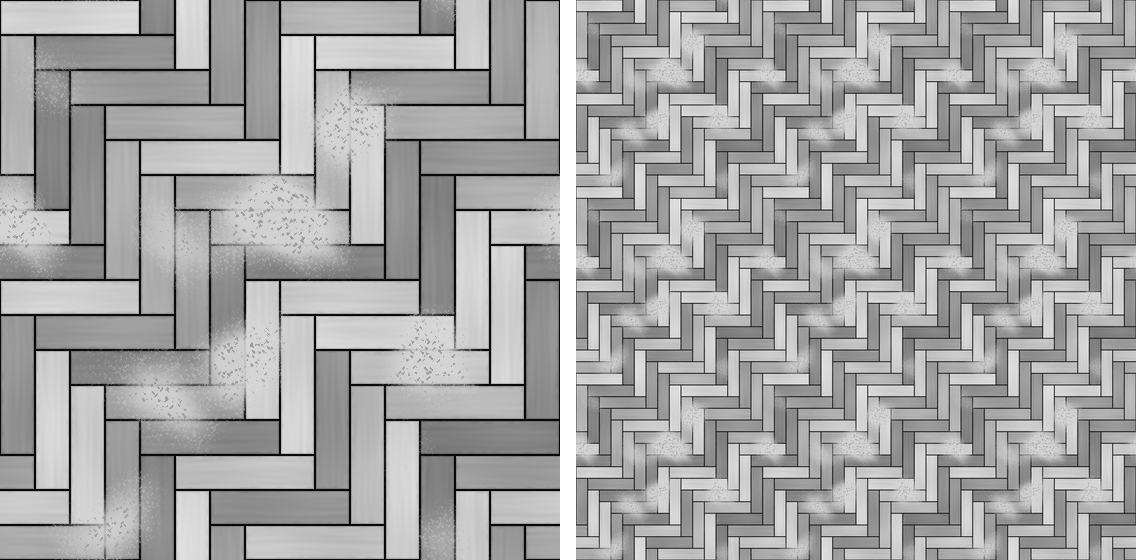
Left, the tile; right, the same tile 3 across and 3 down.
A WebGL 1 fragment shader for this pattern:

```glsl
precision highp float;
// Grey herringbone planks with dark joints, faint grain and patches of flaking dust.

uniform vec2 u_resolution;

const float TAU = 6.2831853;

vec2 hash2(vec2 p) {
  vec3 q = fract((p.xyx + 7.3) * vec3(0.1031, 0.1030, 0.0973));
  q += dot(q, q.yzx + 33.33);
  return fract((q.xx + q.yz) * q.zy);
}

// Wrapping cellular dots: positive inside a dot, in cell units.
float dots(vec2 uv, float n) {
  vec2 p = uv * n, base = floor(p);
  float best = -1.0;
  for (int j = -1; j <= 1; j++) {
    for (int i = -1; i <= 1; i++) {
      vec2 cell = base + vec2(float(i), float(j));
      vec2 id = mod(cell, n);
      float radius = 0.15 + 0.4 * hash2(id + 51.0).x;
      best = max(best, radius - length(cell + hash2(id + n) - p));
    }
  }
  return best;
}

// Soft wrapping patches, some grid cells left nearly empty.
float dustPatches(vec2 uv) {
  uv += 0.016 * sin(TAU * (uv.yx * vec2(3.0, 4.0) + vec2(0.2, 0.7)));
  uv += 0.006 * sin(TAU * (uv.yx * vec2(11.0, 9.0) + uv * 5.0));
  vec2 p = uv * 5.0, base = floor(p);
  float sum = 0.0;
  for (int j = -1; j <= 1; j++) {
    for (int i = -1; i <= 1; i++) {
      vec2 cell = base + vec2(float(i), float(j));
      vec2 id = mod(cell, 5.0);
      vec2 d = cell + hash2(id + 13.0) - p;
      sum += smoothstep(0.35, 0.9, hash2(id + 29.0).y) * exp(-8.0 * dot(d, d));
    }
  }
  return min(sum, 1.0);
}

// Streaks running along a plank.
float grain(vec2 p, vec2 seed) {
  float sum = 0.0;
  for (int i = 0; i < 5; i++) {
    float f = float(i);
    vec2 phase = TAU * hash2(seed + 17.0 * f);
    float bend = 0.8 * sin(p.x * (0.7 + 0.3 * f) + phase.y);
    sum += sin(p.y * (5.0 + 8.0 * f) + phase.x + bend)
         * (0.6 + 0.4 * sin(p.x * (1.1 + 0.6 * f) + phase.x)) / (1.0 + 0.25 * f);
  }
  return sum;
}

void main() {
  vec2 uv = gl_FragCoord.xy / u_resolution;
  float pixel = 1.0 / min(u_resolution.x, u_resolution.y);

  // Herringbone: four cells lie flat, four stand, shifted by one each row.
  vec2 p = uv * 16.0, cell = floor(p);
  float k = mod(cell.x + cell.y + 1.0, 8.0);
  bool flat_ = k < 4.0;
  vec2 start = cell - (flat_ ? vec2(k, 0.0) : vec2(0.0, k - 4.0));
  vec2 q = flat_ ? p - start : (p - start).yx;
  vec2 id = mod(start, 16.0);

  // Plank tone, grain and mottled darker rim.
  vec2 h = hash2(id + 3.0);
  float tone = mix(0.5, 0.85, h.x) + 0.013 * grain(q, id);
  tone += 0.02 * sin(q.x * 1.3 + h.y * TAU);
  vec2 edges = min(q, vec2(4.0, 1.0) - q);
  float edge = min(edges.x, edges.y);
  float blot = smoothstep(-0.3, 0.4, dots(uv, 56.0));
  tone -= 0.06 * (1.0 - smoothstep(0.03, 0.07 + 0.08 * blot, edge));

  // Joints.
  float soft = 16.0 * pixel * 0.6;
  float joint = 1.0 - smoothstep(0.033 - soft, 0.033 + soft, edge);
  tone = mix(tone, 0.03, joint);

  // Dust: pale veil, fine pale grains at the fringe, grey flakes in the core.
  float dust = dustPatches(uv);
  tone = mix(tone, 0.84, 0.92 * smoothstep(0.1, 0.75, dust));
  vec2 ragged = uv + 0.0014 * sin(TAU * uv.yx * vec2(97.0, 113.0));
  float fringe = smoothstep(0.03, 0.3, dust);
  float grains = dots(ragged, 170.0) - 0.28 + 0.14 * fringe;
  tone = mix(tone, 0.8, 0.45 * fringe * smoothstep(-0.2, 0.2, grains));
  float core = smoothstep(0.15, 0.7, dust);
  float flakes = dots(ragged, 112.0) - 0.36 + 0.16 * core;
  tone = mix(tone, 0.57, 0.85 * core * smoothstep(-0.1, 0.1, flakes));

  gl_FragColor = vec4(vec3(tone), 1.0);
}
```
